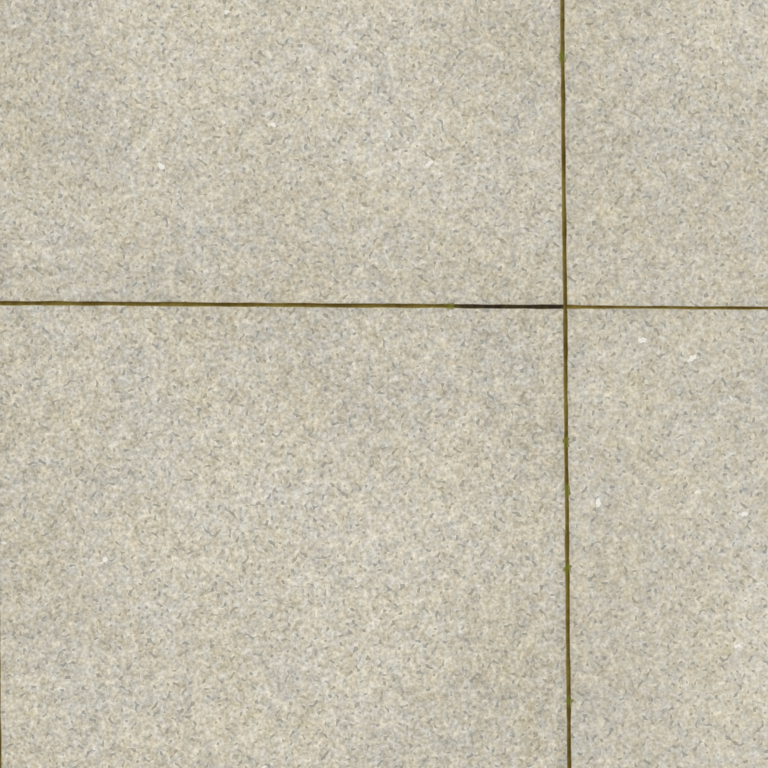
This texture is drawn by a WebGL 1 fragment shader. Its source:

```glsl
precision highp float;
// Large speckled granite paving slabs with thin, mossy, olive-brown joints.

uniform vec2 u_resolution;

#define PITCH 0.742               // slab size, canvas units
#define CROSSING vec2(0.741, 0.6055)
#define SKEW vec2(0.009, 0.007)   // slight tilt of the joints
#define JOINT_HALF 0.0025
#define JOINT_SOFT 0.0014
#define GRAIN_SCALE 105.0
#define GRAIN_CONTRAST 0.185
#define MOTTLE_CONTRAST 0.027
#define FLECK_GRID 15.0
#define FLECK_CHANCE 0.06
#define MOSS_CHANCE 0.16
#define STONE vec3(0.785, 0.762, 0.697)

const mat2 TURN = mat2(0.8, 0.6, -0.6, 0.8);

float hash(vec2 p) {
  vec3 q = fract(p.xyx * vec3(0.1031, 0.1030, 0.0973));
  q += dot(q, q.yzx + 33.33);
  return fract((q.x + q.y) * q.z);
}

float cornerRamp(vec2 corner, vec2 offset) {
  float angle = 6.2832 * hash(corner);
  return dot(vec2(cos(angle), sin(angle)), offset);
}

// Gradient noise, roughly -0.7 to 0.7
float noise(vec2 p) {
  vec2 i = floor(p), f = fract(p);
  vec2 u = f * f * f * (f * (f * 6.0 - 15.0) + 10.0);
  vec2 e = vec2(1.0, 0.0);
  return mix(mix(cornerRamp(i, f), cornerRamp(i + e, f - e), u.x),
             mix(cornerRamp(i + e.yx, f - e.yx), cornerRamp(i + 1.0, f - 1.0), u.x), u.y);
}

// Octaves are turned against each other to hide the lattice
float fbm(vec2 p) {
  float sum = 0.0, amp = 1.0;
  for (int k = 0; k < 4; k++) {
    sum += amp * noise(p);
    p = TURN * p * 2.03 + 17.3;
    amp *= 0.65;
  }
  return sum;
}

// Sparse pale mineral chips, one candidate per grid cell
float flecks(vec2 p, float pixel) {
  vec2 g = p * FLECK_GRID, id = floor(g);
  vec2 center = 0.2 + 0.6 * vec2(hash(id + 3.1), hash(id + 8.7));
  vec2 d = (fract(g) - center) / FLECK_GRID;
  float a = 3.1416 * hash(id + 5.3);
  d = vec2(cos(a) * d.x + sin(a) * d.y, cos(a) * d.y - sin(a) * d.x);
  float radius = mix(0.003, 0.007, hash(id + 12.9));
  float shape = length(d * vec2(1.0, 1.8)) + 0.004 * noise(p * 220.0);
  return step(hash(id), FLECK_CHANCE) * (1.0 - smoothstep(radius - 2.0 * pixel, radius + pixel, shape));
}

// Granite surface: speckle, mottling and tint, different on every slab
vec3 granite(vec2 p, vec2 slab, float edge, float pixel) {
  vec2 s = p + slab * 7.31 + 20.0;
  vec2 t = TURN * s, r = TURN * t;
  float mottle = fbm(s * 4.5);
  float clumps = noise(t * 46.0 + 40.0);
  float coarse = noise(t * GRAIN_SCALE);
  float medium = noise(r * GRAIN_SCALE * 1.8 + 9.0);
  float fine = noise(TURN * r * GRAIN_SCALE * 2.9 + 3.0);
  float rough = 0.95 + 0.25 * hash(slab + 2.0);
  float light = GRAIN_CONTRAST * rough * (0.28 * clumps + 0.45 * coarse + 0.55 * medium + 0.35 * fine);
  light += MOTTLE_CONTRAST * mottle;
  light += 0.028 * smoothstep(0.0, 0.33, edge) - 0.012;
  vec3 color = STONE + light;

  // Scattered grey crystals and faint warm staining
  float crystal = noise(TURN * s * GRAIN_SCALE * 1.5 + 31.0) + 0.35 * coarse - 0.2 * clumps;
  color = mix(color, vec3(0.54, 0.535, 0.50), 0.6 * smoothstep(0.20, 0.55, crystal));
  float warm = fbm(r * 11.0 + 70.0);
  color += warm * vec3(0.010, 0.002, -0.020);
  color += noise(s * 85.0 + 5.0) * vec3(0.022, 0.003, -0.032);
  return mix(color, vec3(0.95, 0.94, 0.91), 0.85 * flecks(s, pixel));
}

// One joint: rgb is the filling, a is its coverage
vec4 joint(float across, float along, float halfWidth, float soil, float seed, float pixel) {
  vec2 track = vec2(along, seed * 13.7 + 0.37);
  float width = halfWidth * (1.0 + 0.3 * noise(track * vec2(38.0, 1.0)));
  float soft = max(JOINT_SOFT, pixel);
  across += 0.0006 * noise(track * vec2(20.0, 1.0) + 4.0);
  float dirt = noise(track * vec2(26.0, 1.0) + 8.0) + 0.6 * noise(vec2(along, across) * 130.0 + seed);
  float shade = 0.45 + 0.4 * across / width + 0.6 * dirt;
  vec3 color = mix(vec3(0.49, 0.43, 0.21), vec3(0.29, 0.23, 0.10), clamp(shade, 0.0, 1.0));
  color = mix(color, vec3(0.18, 0.15, 0.12), soil * clamp(0.85 + 0.6 * dirt, 0.0, 1.0));
  float cover = 1.0 - smoothstep(width - soft, width + soft, abs(across));

  // Small fuzzy moss tufts along the line, absent from bare soil
  float id = floor(along * 18.0);
  vec2 key = vec2(id, seed + 50.0);
  float center = (id + 0.3 + 0.4 * hash(key + 1.0)) / 18.0;
  float blob = length(vec2((along - center) * 0.6, across)) + 0.005 * noise(vec2(along, across) * 200.0);
  float moss = step(hash(key), MOSS_CHANCE) * (1.0 - smoothstep(0.001, 0.0065, blob));
  moss *= 1.0 - soil;
  color = mix(color, vec3(0.42, 0.43, 0.15), moss);
  return vec4(color, max(cover, 0.85 * moss));
}

void main() {
  float pixel = 1.0 / min(u_resolution.x, u_resolution.y);
  vec2 p = gl_FragCoord.xy * pixel;

  // Slab grid
  vec2 q = (p + SKEW * p.yx - CROSSING) / PITCH;
  vec2 slab = floor(q), line = floor(q + 0.5);
  vec2 offset = (q - line) * PITCH;
  float edge = min(abs(offset.x), abs(offset.y));
  vec3 color = granite(p, slab, edge, pixel);
  color *= 1.0 - 0.07 * exp(-edge / 0.005);

  // Joints, with dark soil in the horizontal one just before each crossing
  float soil = smoothstep(0.79, 0.83, fract(q.x));
  float narrowing = mix(1.0, 0.7, smoothstep(0.0, 0.04, q.x));
  vec4 level = joint(offset.y, p.x, JOINT_HALF * narrowing, soil, line.y, pixel);
  vec4 upright = joint(offset.x, p.y, JOINT_HALF, 0.0, line.x + 20.0, pixel);
  color = mix(color, level.rgb, level.a);
  color = mix(color, upright.rgb, upright.a);
  gl_FragColor = vec4(clamp(color, 0.0, 1.0), 1.0);
}
```
